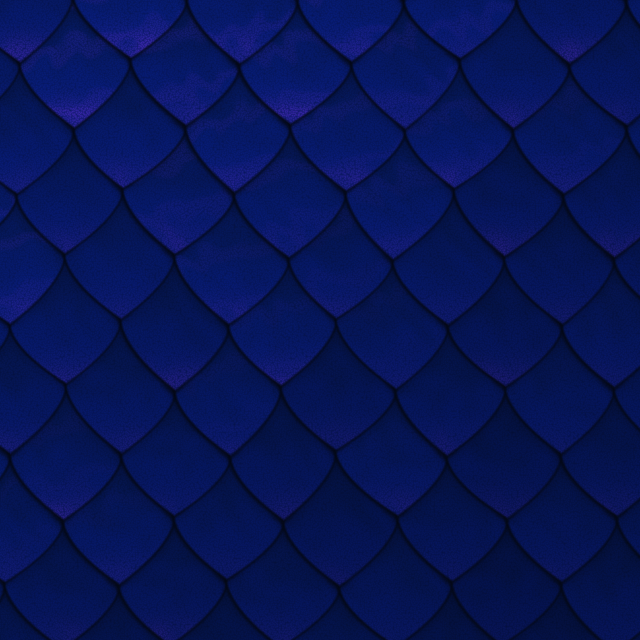
Give the GLSL for this pattern, as a WebGL 1 fragment shader.

```glsl
precision highp float;
// Overlapping rows of dark blue velvet scales with violet tips and black seams.
uniform vec2 u_resolution;

#define PITCH vec2(0.1724, 0.1018)   // scale spacing across and up
#define ORIGIN vec2(0.031, 0.905)    // tip of scale (0, 0)
#define JITTER 0.011                 // wander of each tip
#define CURVE 1.7                    // roundness of the scale sides
#define SEAM 0.0058                  // width of the dark seam
#define GRAIN 330.0                  // fabric cells across the canvas
#define BODY vec3(0.021, 0.087, 0.375)
#define DEEP vec3(0.017, 0.074, 0.275)
#define SHEEN vec3(0.155, 0.112, 0.500)
#define SEAM_COLOR vec3(0.013, 0.030, 0.085)

vec2 hash2(vec2 p) {
  vec3 q = fract(p.xyx * vec3(0.1031, 0.1030, 0.0973));
  q += dot(q, q.yzx + 33.33);
  return fract((q.xx + q.yz) * q.zy);
}

// Distance to the nearest scattered point, in cells
float cellular(vec2 p) {
  vec2 cell = floor(p);
  float nearest = 2.0;
  for (int j = -1; j <= 1; j++) {
    for (int i = -1; i <= 1; i++) {
      vec2 c = cell + vec2(float(i), float(j));
      nearest = min(nearest, length(c + hash2(c + 200.0) - p));
    }
  }
  return nearest;
}

// Soft uneven pile made of warped sines, about -1 to 1
float mottle(vec2 p) {
  float a = sin(p.x * 31.0 + 2.0 * sin(p.y * 23.0));
  float b = sin(p.y * 67.0 - p.x * 19.0 + 1.7 * sin(p.x * 41.0));
  return 0.5 * (a * b + sin(p.x * 83.0 + p.y * 59.0 + 2.0 * a) * 0.8);
}

// Left end of a row: alternate rows shift by half, lower rows drift left
float rowStart(float row) {
  return ORIGIN.x + 0.5 * PITCH.x * mod(row, 2.0) - 0.018 * smoothstep(0.0, 4.0, -row);
}

vec2 tipOf(float row, float col) {
  vec2 wander = (hash2(vec2(col, row) + 50.0) - 0.5) * JITTER;
  return vec2(rowStart(row) + col * PITCH.x, ORIGIN.y + row * PITCH.y) + wander;
}

// Horizontal position of a side running from a tip up to a tip in the row above
float sideX(vec2 tip, vec2 upper, float y) {
  float v = (y - tip.y) / (upper.y - tip.y);
  float f = v < 0.0 ? CURVE * v : 1.0 - pow(max(1.0 - v, 0.0), CURVE);
  return mix(tip.x, upper.x, f);
}

// Velvet of one scale: deep at the top, speckled violet sheen near the tip
vec3 velvet(vec2 p, vec2 tip, vec2 id, float grain) {
  vec2 rnd = hash2(id + 90.0);
  float h = (p.y - tip.y) / PITCH.y;
  float cloud = mottle(p + rnd * 3.0);
  vec3 color = mix(BODY, DEEP, smoothstep(0.3, 1.8, h + 0.25 * cloud));
  float lit = smoothstep(-0.3, 1.3, p.y - 0.6 * p.x + 0.4);
  float glow = exp(-8.0 * h * h) * mix(0.3, 0.85, rnd.x) * (0.8 + 0.35 * cloud);
  float fold = sin(h * 7.0 - (p.x - tip.x) * 20.0 + rnd.y * 6.28 + 1.5 * cloud);
  glow += 0.2 * smoothstep(0.3, 1.0, fold) * lit * lit * step(0.6, rnd.y);
  glow *= (0.4 + 0.7 * lit) * (1.0 + 1.1 * grain);
  color = mix(color, SHEEN, clamp(glow, 0.0, 1.0));
  return color * mix(0.82, 1.13, lit) * mix(0.95, 1.05, rnd.y);
}

void main() {
  vec2 p = gl_FragCoord.xy / u_resolution.y;
  float px = 1.0 / u_resolution.y;
  float baseRow = floor((p.y - ORIGIN.y) / PITCH.y);
  float grain = 0.45 - cellular(p * GRAIN);
  vec3 color = DEEP;

  // Upper rows lie over lower ones, so paint from the lowest up
  for (int j = -1; j <= 1; j++) {
    float row = baseRow + float(j);
    float baseCol = floor((p.x - rowStart(row)) / PITCH.x + 0.5);
    for (int i = -1; i <= 1; i++) {
      float col = baseCol + float(i);
      float leftCol = col - 1.0 + mod(row, 2.0);
      vec2 tip = tipOf(row, col);
      float toLeft = sideX(tip, tipOf(row + 1.0, leftCol), p.y) - p.x;
      float toRight = p.x - sideX(tip, tipOf(row + 1.0, leftCol + 1.0), p.y);

      // Signed distance: horizontal gap corrected by the slope of the side
      float v = clamp((p.y - tip.y) / PITCH.y, 0.0, 1.0);
      float slope = 0.5 * PITCH.x / PITCH.y * CURVE * pow(1.0 - v, CURVE - 1.0);
      float d = max(toLeft, toRight) * inversesqrt(1.0 + slope * slope);

      // Seam and soft shadow fall on what lies beneath, heavier left and at the tip
      float leftSide = smoothstep(-0.006, 0.006, toLeft - toRight);
      float width = SEAM * mix(0.75, 1.1, leftSide) * (1.5 - 0.5 * smoothstep(0.0, 0.12, v));
      width *= mix(0.75, 1.25, hash2(vec2(row, col) + 130.0).x);
      color *= mix(0.88, 1.0, smoothstep(0.0, 0.02, d));
      float seam = 1.0 - smoothstep(0.0, width + px, d);
      color = mix(color, SEAM_COLOR, seam * mix(0.8, 1.0, leftSide));
      vec3 cloth = velvet(p, tip, vec2(col, row), grain);
      color = mix(color, cloth, smoothstep(0.0012 + px, -0.0012 - px, d));
    }
  }

  // Fine fabric grain
  color *= 1.0 + 0.24 * grain;
  gl_FragColor = vec4(color, 1.0);
}
```
